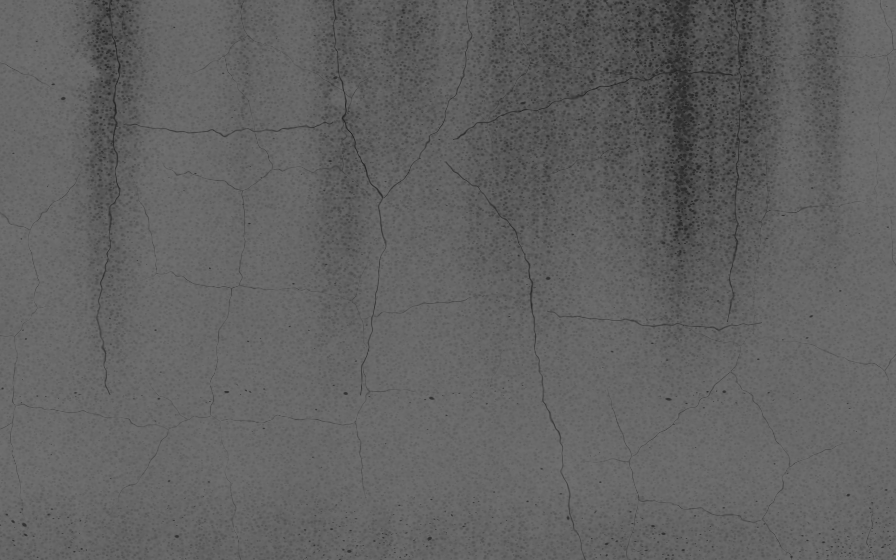
Give the GLSL for this texture, as a Shadertoy shader.

```glsl
const float WALL_TONE = 0.420;
const float STAIN_TONE = 0.205;
const float CRACK_TONE = 0.13;
const float SPOT_TONE = 0.15;
const float GRAIN_CONTRAST = 0.028;
const float FLECK_CONTRAST = 0.042;
const float MOTTLE_CONTRAST = 0.014;
const float CRACK_WIDTH = 0.0010;
const float HAIRLINE_CELLS = 4.5;
const float COARSE_SPOTS = 55.0;
const float FINE_SPOTS = 115.0;
const vec2 FLECK_CELLS = vec2(145.0, 180.0);

// Damp streaks: centre x, width, lower end, strength
const int STAIN_COUNT = 10;
const vec4 STAINS[STAIN_COUNT] = vec4[](
    vec4(0.20, 0.055, 0.56, 0.62), vec4(0.19, 0.045, 0.15, 0.32),
    vec4(0.45, 0.050, 0.45, 0.22), vec4(0.60, 0.050, 0.20, 0.38),
    vec4(0.72, 0.070, 0.40, 0.42), vec4(0.92, 0.100, 0.20, 0.46),
    vec4(1.09, 0.100, 0.45, 0.42), vec4(1.23, 0.105, 0.22, 0.76),
    vec4(1.35, 0.050, 0.38, 0.42), vec4(1.47, 0.035, 0.36, 0.46));

// Main cracks: start and end
const int CRACK_COUNT = 11;
const vec4 CRACKS[CRACK_COUNT] = vec4[](
    vec4(0.20, 1.01, 0.21, 0.66), vec4(0.21, 0.66, 0.195, 0.29),
    vec4(0.60, 1.01, 0.68, 0.65), vec4(0.68, 0.65, 0.645, 0.30),
    vec4(0.835, 1.01, 0.68, 0.65), vec4(0.80, 0.70, 0.955, 0.45),
    vec4(0.955, 0.45, 1.05, -0.01), vec4(0.81, 0.75, 1.30, 0.87),
    vec4(1.31, 1.01, 1.30, 0.43), vec4(0.22, 0.785, 0.60, 0.785),
    vec4(0.98, 0.445, 1.36, 0.425));
// Sideways bow and strength of each crack
const vec2 CRACK_STYLE[CRACK_COUNT] = vec2[](
    vec2(0.0, 1.0), vec2(-0.02, 0.7), vec2(-0.03, 1.0), vec2(0.01, 0.7),
    vec2(0.05, 0.7), vec2(0.04, 0.8), vec2(-0.01, 0.7), vec2(0.03, 0.95),
    vec2(0.012, 0.9), vec2(-0.025, 0.65), vec2(-0.015, 0.6));

// Bare patches where plaster shows through: centre, radius
const vec3 PATCHES[2] = vec3[](vec3(0.155, 0.875, 0.03), vec3(0.62, 0.825, 0.024));

vec2 hash2(vec2 p) {
    vec3 q = fract(p.xyx * vec3(0.1031, 0.1030, 0.0973));
    q += dot(q, q.yzx + 33.33);
    return fract((q.xx + q.yz) * q.zy);
}

vec2 noise2(vec2 p) {
    vec2 i = floor(p), f = fract(p);
    f = f * f * (3.0 - 2.0 * f);
    vec2 e = vec2(1.0, 0.0);
    return mix(mix(hash2(i), hash2(i + e), f.x),
               mix(hash2(i + e.yx), hash2(i + e.xx), f.x), f.y);
}

float noise(vec2 p) { return noise2(p).x; }

vec2 wobble(vec2 p) {
    return 0.004 * sin(p.yx * 19.0 + vec2(0.5, 2.0))
         + 0.014 * (noise2(p * 32.0) - 0.5) + 0.006 * (noise2(p * 95.0) - 0.5);
}

float line(float dist, float halfWidth) {
    float px = 0.8 / iResolution.y;
    return 1.0 - smoothstep(halfWidth - px, halfWidth + px, dist);
}

float crackDistance(vec2 p, vec4 ends, float bow) {
    vec2 span = ends.zw - ends.xy, rel = p - ends.xy;
    float len = length(span);
    vec2 dir = span / len;
    float along = dot(rel, dir) / len;
    float t = clamp(along, 0.0, 1.0);
    float side = dot(rel, vec2(-dir.y, dir.x)) - bow * 4.0 * t * (1.0 - t);
    return length(vec2(side, (along - t) * len));
}

// Distance to the nearest border between cells
float cellBorder(vec2 p) {
    vec2 cell = floor(p), near = vec2(9.0), next = vec2(9.0);
    for (int j = -1; j <= 1; j++)
    for (int i = -1; i <= 1; i++) {
        vec2 c = cell + vec2(i, j);
        vec2 r = c + 0.1 + 0.8 * hash2(c + 17.0) - p;
        if (dot(r, r) < dot(near, near)) { next = near; near = r; }
        else if (dot(r, r) < dot(next, next)) next = r;
    }
    return dot(0.5 * (near + next), normalize(next - near));
}

// Pits of random size and depth, one per cell
float flecks(vec2 p) {
    vec2 cell = floor(p);
    float depth = 0.0;
    for (int j = -1; j <= 1; j++)
    for (int i = -1; i <= 1; i++) {
        vec2 c = cell + vec2(i, j), pick = hash2(c + 43.0);
        float d = length(c + hash2(c) - p);
        depth = max(depth, pick.x * (1.0 - smoothstep(0.1, 0.35 + 0.45 * pick.y, d)));
    }
    return depth;
}

float stainAmount(vec2 p, float speckle) {
    float sum = 0.13 * (1.0 - smoothstep(0.02, 0.17, p.y));
    for (int i = 0; i < STAIN_COUNT; i++) {
        vec4 s = STAINS[i];
        float dx = (p.x - s.x) / s.y;
        sum += s.w * exp(-dx * dx) * smoothstep(s.z, s.z + 0.56, p.y);
    }
    for (int i = 0; i < 2; i++) {
        float d = length(p - PATCHES[i].xy) + 0.03 * (noise(p * 45.0) - 0.5);
        sum *= mix(0.3, 1.0, smoothstep(0.7, 1.2, d / PATCHES[i].z));
    }
    float streak = 0.45 * noise(p * vec2(28.0, 1.6)) + 0.4 * noise(p * vec2(85.0, 3.0))
                 + 0.15 * noise(p * 26.0);
    return clamp(min(sum, 0.95) * (0.35 + 1.3 * streak) * speckle, 0.0, 1.0);
}

float spots(vec2 p, float cells) {
    vec2 g = p * cells + 1.5 * noise2(p * 17.0), cell = floor(g);
    vec2 pick = hash2(cell + 5.0), jitter = hash2(cell + 71.0);
    float band = exp(-pow((p.y - 0.29) / 0.012, 2.0));
    float clump = smoothstep(0.35, 0.75, noise(p * 9.0));
    float density = 0.010 + clump * (0.3 * (1.0 - smoothstep(0.02, 0.14, p.y)) + 0.3 * band);
    vec2 r = (fract(g) - 0.25 - 0.5 * jitter) * vec2(0.75, 1.1);
    float radius = mix(0.03, 0.17, pick.y * pick.y);
    return step(pick.x, density) * line(length(r) / cells, radius / cells);
}

void mainImage(out vec4 fragColor, in vec2 fragCoord) {
    vec2 p = fragCoord / iResolution.y;
    float grain = noise(mat2(0.8, 0.6, -0.6, 0.8) * p * 230.0);
    float fleck = flecks(p * FLECK_CELLS);
    float mottle = noise(p * 7.0) + 0.5 * noise(p * 19.0) - 0.75;

    // Plaster and damp
    float tone = WALL_TONE + GRAIN_CONTRAST * (grain - 0.5) + MOTTLE_CONTRAST * mottle;
    float speckle = 0.7 + 0.75 * fleck + 0.5 * (0.5 - grain);
    tone = mix(tone, STAIN_TONE, stainAmount(p, speckle)) - FLECK_CONTRAST * fleck;

    // Cracks and hairlines
    vec2 q = p + wobble(p);
    float crack = 0.0;
    for (int i = 0; i < CRACK_COUNT; i++) {
        vec2 style = CRACK_STYLE[i];
        crack = max(crack, style.y * line(crackDistance(q, CRACKS[i], style.x), CRACK_WIDTH));
    }
    crack *= 0.4 + 0.4 * noise(p * 22.0) + 0.4 * noise(p * 75.0);
    float hairline = line(cellBorder(q * HAIRLINE_CELLS) / HAIRLINE_CELLS, 0.5 * CRACK_WIDTH);
    hairline *= smoothstep(0.3, 0.65, noise(p * 5.0 + 31.0)) * (0.2 + 0.45 * noise(p * 60.0));
    tone = mix(tone, CRACK_TONE, clamp(max(crack, hairline), 0.0, 1.0));

    float spot = max(spots(p, COARSE_SPOTS), spots(p, FINE_SPOTS));
    fragColor = vec4(vec3(mix(tone, SPOT_TONE, 0.8 * spot)), 1.0);
}
```
